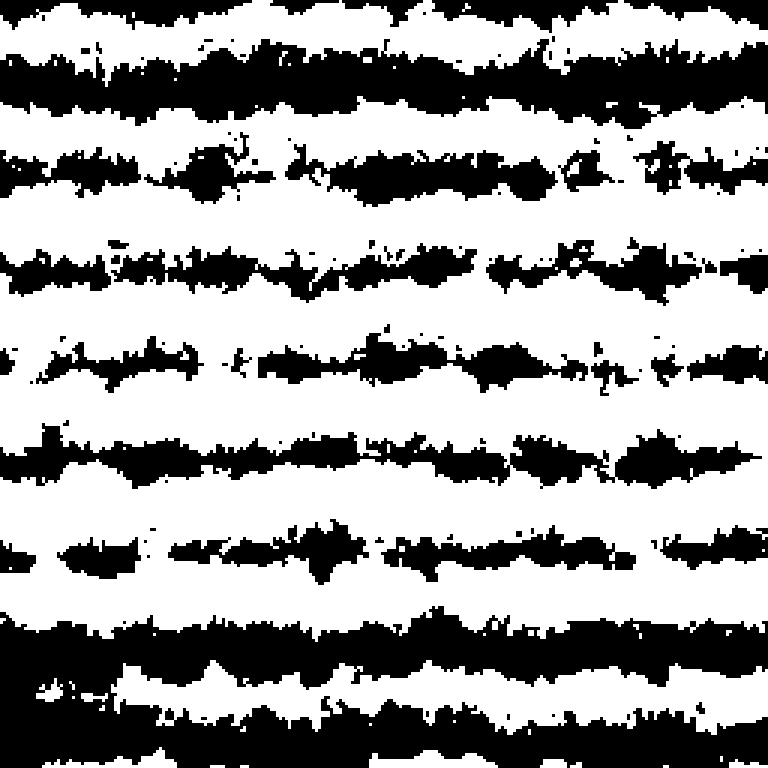
Write a WebGL 1 fragment shader that draws this pattern.

```glsl
precision highp float;
// Ragged black ink bands on white, worn thin in the middle rows, in coarse square grain.
uniform vec2 u_resolution;

const float CELLS = 256.0;

vec2 gradient(vec2 corner) {
  float h = fract(sin(dot(corner, vec2(127.1, 311.7))) * 43758.55);
  return vec2(cos(6.2832 * h), sin(6.2832 * h));
}

float gradientNoise(vec2 p) {
  vec2 i = floor(p), f = fract(p);
  vec2 w = f * f * f * (f * (f * 6.0 - 15.0) + 10.0);
  vec2 e = vec2(1.0, 0.0);
  float low = mix(dot(gradient(i), f), dot(gradient(i + e), f - e), w.x);
  float high = mix(dot(gradient(i + e.yx), f - e.yx),
                   dot(gradient(i + e.xx), f - e.xx), w.x);
  return mix(low, high, w.y);
}

float fbm(vec2 p) {
  float sum = 0.0, amplitude = 1.0;
  for (int octave = 0; octave < 4; octave++) {
    sum += amplitude * gradientNoise(p);
    p = p * 2.03 + vec2(17.3, 9.1);
    amplitude *= 0.62;
  }
  return sum;
}

// 1 where a grain cell is inked, 0 where it is bare
float ink(vec2 cell) {
  vec2 p = (cell + 0.5) / CELLS;

  // signed height above the nearest band's centre line
  float bandY = p.y - 0.036 + 0.012 * gradientNoise(p * vec2(5.0, 7.0) + 31.7);
  float height = (fract(bandY / 0.122 + 0.5) - 0.5) * 0.122;

  // bands are heavier towards the top and bottom
  float halfWidth = mix(0.0150, 0.0335, smoothstep(0.26, 0.35, abs(p.y - 0.5)));

  // blot joining the lowest two bands at the left
  vec2 blot = (p - vec2(0.03, 0.10)) / vec2(0.085, 0.045);
  halfWidth += 0.04 * exp(-dot(blot, blot));

  // torn outline, with crumbly dust along the upper edge
  float tear = 0.036 * fbm(p * vec2(14.0, 13.0) + 4.6);
  float dust = (0.008 + 0.020 * smoothstep(-0.012, 0.018, height))
             * gradientNoise(p * vec2(88.0, 72.0) + 53.2);
  return step(0.0, halfWidth - abs(height) + tear + dust);
}

void main() {
  // square grain cells with edges smoothed over one screen pixel
  vec2 grid = gl_FragCoord.xy / u_resolution * CELLS - 0.5;
  vec2 base = floor(grid);
  vec2 blend = clamp((fract(grid) - 0.5) * u_resolution / CELLS + 0.5, 0.0, 1.0);
  float lower = mix(ink(base), ink(base + vec2(1.0, 0.0)), blend.x);
  float upper = mix(ink(base + vec2(0.0, 1.0)), ink(base + 1.0), blend.x);
  gl_FragColor = vec4(vec3(1.0 - mix(lower, upper, blend.y)), 1.0);
}
```
